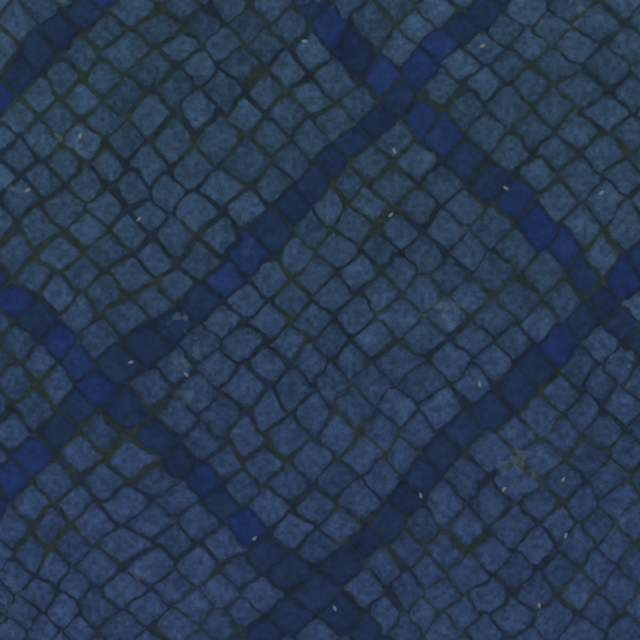
Reproduce this texture procedurally as a Shadertoy shader.

```glsl
float hash(vec2 p) {
    vec3 q = fract(p.xyx * vec3(0.1031, 0.1030, 0.0973));
    q += dot(q, q.yzx + 33.33);
    return fract((q.x + q.y) * q.z);
}

vec2 hash2(vec2 p) {
    return vec2(hash(p), hash(p + 57.3));
}

float noise(vec2 p) {
    vec2 i = floor(p), f = fract(p);
    f *= f * (3.0 - 2.0 * f);
    return mix(mix(hash(i), hash(i + vec2(1, 0)), f.x),
               mix(hash(i + vec2(0, 1)), hash(i + vec2(1, 1)), f.x), f.y);
}

float fbm(vec2 p) {
    float sum = 0.0, amp = 0.5;
    for (int i = 0; i < 4; i++) {
        sum += amp * noise(p);
        p = mat2(1.6, 1.2, -1.2, 1.6) * p + 7.1;
        amp *= 0.5;
    }
    return sum;
}

// Rounded-square distance from the centre of one loosely laid stone
float stoneDistance(vec2 g, vec2 id) {
    vec2 q = g - id - 0.5 - (hash2(id + 11.0) - 0.5) * 0.26;
    float a = (hash(id + 31.0) - 0.5) * 0.4;
    q = abs(mat2(cos(a), sin(a), -sin(a), cos(a)) * q);
    q /= 1.0 + (hash2(id + 73.0) - 0.5) * 0.22;
    return pow(pow(q.x, 6.0) + pow(q.y, 6.0), 1.0 / 6.0);
}

// Pale litter dropped here and there
float litter(vec2 p) {
    vec2 g = p * 11.0, id = floor(g);
    vec2 q = fract(g) - 0.2 - 0.6 * hash2(id + 5.0);
    float a = 6.28 * hash(id + 9.0);
    q = mat2(cos(a), sin(a), -sin(a), cos(a)) * q * vec2(1.0, 1.8);
    return step(0.87, hash(id + 3.0)) * (1.0 - smoothstep(0.025, 0.075, length(q)));
}

void mainImage(out vec4 fragColor, in vec2 fragCoord) {
    vec2 p = fragCoord / iResolution.xy;
    float pixel = 20.0 / iResolution.y;

    // Diagonal grid of stones, with slightly wandering rows
    vec2 g = vec2(p.x + p.y - 0.56, p.y - p.x - 0.226) * 0.7071 / vec2(0.0499, 0.0496) + 0.5;
    g += (vec2(noise(p * 7.0), noise(p * 7.0 + 40.0)) - 0.5) * 0.6;
    g += (vec2(noise(g * 3.0), noise(g * 3.0 + 20.0)) - 0.5) * 0.12;

    // Nearest and second nearest stone
    float nearest = 9.0, second = 9.0;
    vec2 stone = vec2(0);
    for (int y = -1; y <= 1; y++)
    for (int x = -1; x <= 1; x++) {
        vec2 id = floor(g) + vec2(x, y);
        float d = stoneDistance(g, id);
        if (d < nearest) {
            second = nearest;
            nearest = d;
            stone = id;
        } else second = min(second, d);
    }
    float edge = min((second - nearest) * 0.5, 0.55 - nearest);
    edge += (noise(g * 8.0) - 0.5) * 0.04;

    // Dark bands: every 13th column and every 9th row
    vec2 k = mod(stone, vec2(13, 9));
    float band = min(k.x, k.y) < 0.5 ? 1.0 : 0.0;

    // Stone faces, bluer towards the bottom
    float tone = hash(stone + 17.0);
    vec3 paleStone = mix(vec3(0.186, 0.247, 0.368), vec3(0.190, 0.265, 0.352), smoothstep(0.15, 0.8, p.y));
    vec3 darkStone = mix(vec3(0.125, 0.178, 0.285), vec3(0.115, 0.170, 0.325), step(0.7, tone));
    vec3 color = mix(paleStone, darkStone, band * (0.8 + 0.2 * hash(stone + 91.0)));
    color *= 0.92 + 0.17 * tone;
    color *= 0.87 + 0.26 * fbm(g * 2.5);
    color *= 1.0 + (fbm(p * 150.0) - 0.47) * mix(0.5, 0.25, band);
    color *= mix(0.88, 1.0, smoothstep(0.0, 0.2, edge));

    // Joints of soil and moss, partly filled with dust
    float moss = smoothstep(0.35, 0.65, fbm(p * 13.0 + 3.0));
    vec3 soil = mix(vec3(0.120, 0.155, 0.205), vec3(0.150, 0.195, 0.180), moss);
    soil *= 0.75 + 0.5 * fbm(p * 110.0);
    float width = mix(0.012, 0.075, noise(p * 15.0 + 8.0)) * mix(1.0, 0.6, band);
    width *= 0.8 + 0.4 * smoothstep(-0.5, 0.6, p.y - p.x);
    float joint = 1.0 - smoothstep(width - 0.02 - pixel * 0.5, width + 0.035 + pixel * 0.5, edge);
    color = mix(color, soil, joint * (0.7 + 0.3 * noise(p * 25.0)));

    // Scuffed chalky patches and litter
    float scuff = smoothstep(0.72, 0.92, noise(p * 10.0 + 14.0)) * smoothstep(0.5, 0.72, fbm(p * 65.0));
    color = mix(color, vec3(0.33, 0.39, 0.45), 0.5 * scuff);
    vec3 litterColor = mix(vec3(0.50, 0.45, 0.42), vec3(0.42, 0.52, 0.60), hash(floor(p * 11.0)));
    color = mix(color, litterColor, 0.75 * litter(p));

    // Broad uneven light
    color *= 0.95 + 0.10 * noise(p * 3.0 + 2.0);
    fragColor = vec4(color, 1.0);
}
```
